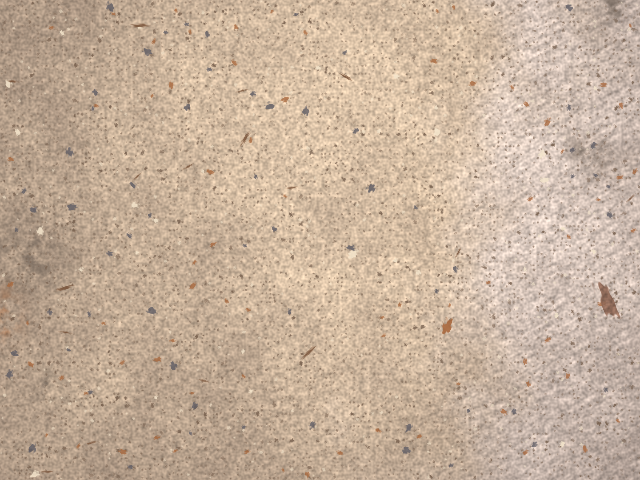
Reproduce this texture procedurally as a Shadertoy shader.

```glsl
const vec3 WARM_DARK = vec3(0.61, 0.53, 0.465);
const vec3 WARM_LIGHT = vec3(0.91, 0.81, 0.695);
const vec3 COOL_DARK = vec3(0.62, 0.555, 0.52);
const vec3 COOL_LIGHT = vec3(0.90, 0.83, 0.785);
const vec3 PIT = vec3(0.47, 0.38, 0.31);
const vec3 SLATE = vec3(0.37, 0.36, 0.39);
const vec3 CREAM = vec3(0.96, 0.90, 0.80);
const vec3 RUST = vec3(0.65, 0.39, 0.22);
const vec3 TWIG = vec3(0.45, 0.30, 0.20);
const vec3 STAIN = vec3(0.43, 0.38, 0.34);
const vec3 LEAF = vec3(0.54, 0.39, 0.32);

const vec2 GLOW_CENTRE = vec2(0.82, 0.65);
const float GLOW_RADIUS = 1.3;
const float MOTTLE = 0.38;
const float FINE_GRAIN = 0.15;
const float COARSE_GRAIN = 0.13;
const float SCRATCH = 0.09;
const float TAU = 6.28319;

// Stain centres in canvas heights, then radius
const vec3 STAINS[4] = vec3[4](
    vec3(0.06, 0.47, 0.075), vec3(1.23, 0.68, 0.040),
    vec3(1.28, 0.99, 0.040), vec3(0.10, 0.19, 0.035));

vec2 hash2(vec2 p) {
    vec3 q = fract(p.xyx * vec3(0.1031, 0.1030, 0.0973));
    q += dot(q, q.yzx + 33.33);
    return fract((q.xx + q.yz) * q.zy);
}

mat2 rotation(float a) {
    float c = cos(a), s = sin(a);
    return mat2(c, -s, s, c);
}

float corner(vec2 cell, vec2 offset, vec2 f) {
    float a = TAU * hash2(cell + offset).x;
    return dot(vec2(cos(a), sin(a)), f - offset);
}

float gradientNoise(vec2 p) {
    vec2 i = floor(p), f = fract(p);
    vec2 u = f * f * f * (f * (f * 6.0 - 15.0) + 10.0);
    float low = mix(corner(i, vec2(0, 0), f), corner(i, vec2(1, 0), f), u.x);
    float high = mix(corner(i, vec2(0, 1), f), corner(i, vec2(1, 1), f), u.x);
    return 1.4 * mix(low, high, u.y);
}

float fbm(vec2 p) {
    float sum = 0.0, amplitude = 0.5;
    for (int i = 0; i < 5; i++) {
        sum += amplitude * gradientNoise(p);
        p = rotation(0.6) * p * 2.03 + 17.0;
        amplitude *= 0.55;
    }
    return sum;
}

// Coverage of a ragged blob of radius r centred on d = 0
float blob(vec2 d, float r, float stretch, float seed, float soft) {
    d.x /= stretch;
    float dist = length(d) + 0.6 * r * gradientNoise(d * 1.3 / r + seed);
    return 1.0 - smoothstep(r - soft, r + soft, dist);
}

// One randomly placed chip per cell; size is a fraction of the cell
float chips(vec2 p, float cells, float chance, vec2 size, float stretch, float seed) {
    vec2 q = p * cells;
    vec2 id = floor(q) + seed;
    vec2 pick = hash2(id), form = hash2(id + 71.3);
    float r = mix(size.x, size.y, form.x * form.x);
    float margin = min(1.4 * r * stretch, 0.45);
    vec2 d = fract(q) - mix(vec2(margin), vec2(1.0 - margin), hash2(id + 19.7));
    float soft = 0.8 * cells / iResolution.y;
    return step(pick.x, chance) * blob(rotation(form.y * TAU) * d, r, stretch, pick.y * 90.0, soft);
}

void mainImage(out vec4 fragColor, in vec2 fragCoord) {
    vec2 p = fragCoord / iResolution.y;
    float soft = 0.8 / iResolution.y;

    // Broad light, mottling and the cooler right side
    float cloud = fbm(p * 3.2 + 4.0);
    float patches = fbm(p * 11.0 + 31.0);
    float glow = 1.0 - smoothstep(0.1, GLOW_RADIUS, length(p - GLOW_CENTRE));
    float tone = 0.84 * glow + MOTTLE * cloud + 0.6 * MOTTLE * patches;
    float cool = smoothstep(0.8, 1.25, p.x - 0.15 * (p.y - 0.5) + 0.4 * cloud);
    vec3 color = mix(mix(WARM_DARK, WARM_LIGHT, tone), mix(COOL_DARK, COOL_LIGHT, tone), cool);

    // Sandy grain and trowel scratches
    float grain = FINE_GRAIN * gradientNoise(p * 170.0) + COARSE_GRAIN * gradientNoise(p * 75.0 + 9.0);
    vec2 along = rotation(0.5) * p;
    grain += SCRATCH * (0.4 + cool) * gradientNoise(along * vec2(22.0, 130.0));
    color *= 1.0 + grain;

    // Dirt stains, broken up by noise
    float breakup = smoothstep(-0.25, 0.35, fbm(p * 24.0 + 50.0));
    for (int i = 0; i < 4; i++) {
        vec2 d = (p - STAINS[i].xy) / STAINS[i].z;
        color = mix(color, STAIN, 0.75 * breakup * exp(-dot(d, d)));
    }
    vec2 rustEdge = (p - vec2(0.01, 0.34)) / vec2(0.03, 0.05);
    color = mix(color, RUST, 0.7 * breakup * exp(-dot(rustEdge, rustEdge)));

    // Pits and embedded stones, from fine to large
    float wear = 0.55 + 0.35 * smoothstep(-0.3, 0.3, patches);
    color = mix(color, PIT, wear * 0.75 * chips(p, 120.0, 0.28, vec2(0.12, 0.28), 1.2, 3.0));
    color = mix(color, PIT, wear * chips(p, 55.0, 0.20, vec2(0.07, 0.19), 1.4, 211.0));
    color = mix(color, CREAM, 0.6 * chips(p, 60.0, 0.10, vec2(0.08, 0.20), 1.2, 307.0));
    color = mix(color, SLATE, 0.8 * chips(p, 24.0, 0.09, vec2(0.07, 0.17), 1.4, 401.0));
    color = mix(color, CREAM, 0.85 * chips(p, 20.0, 0.05, vec2(0.06, 0.15), 1.3, 503.0));
    color = mix(color, RUST, 0.75 * chips(p, 26.0, 0.07, vec2(0.06, 0.13), 1.6, 601.0));

    // Loose twigs and fallen leaf scraps
    color = mix(color, TWIG, 0.8 * chips(p, 9.0, 0.12, vec2(0.014, 0.030), 5.0, 709.0));
    float leaf = blob(rotation(-1.1) * (p - vec2(1.264, 0.375)), 0.014, 2.8, 5.0, soft);
    float scrap = blob(rotation(1.2) * (p - vec2(0.932, 0.32)), 0.008, 2.0, 23.0, soft);
    color = mix(color, LEAF * (1.0 + grain), 0.9 * leaf);
    color = mix(color, RUST, 0.85 * scrap);

    fragColor = vec4(clamp(color, 0.0, 1.0), 1.0);
}
```
